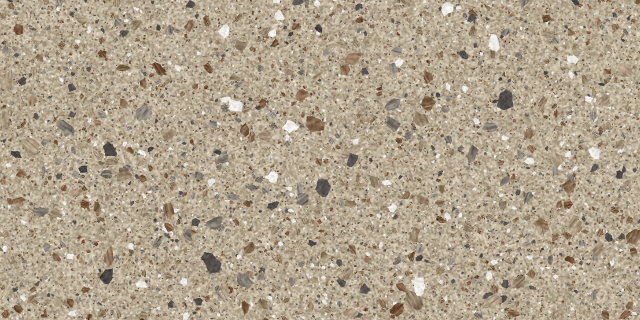
Write a WebGL 1 fragment shader that draws this texture.

```glsl
precision highp float;
uniform vec2 u_resolution;

const vec3 CEMENT = vec3(0.74, 0.687, 0.598);
const vec3 WHITE = vec3(0.93, 0.92, 0.905);
const vec3 CHARCOAL = vec3(0.33, 0.31, 0.30);
const vec3 GREY = vec3(0.53, 0.50, 0.46);
const vec3 BROWN = vec3(0.53, 0.43, 0.33);
const vec3 RUST = vec3(0.48, 0.35, 0.26);
const vec3 TAUPE = vec3(0.62, 0.55, 0.46);

float hash(vec2 p) {
  vec3 q = fract(p.xyx * 0.1031);
  q += dot(q, q.yzx + 33.33);
  return fract((q.x + q.y) * q.z);
}

float noise(vec2 p) {
  vec2 i = floor(p), f = fract(p);
  f = f * f * (3.0 - 2.0 * f);
  float low = mix(hash(i), hash(i + vec2(1.0, 0.0)), f.x);
  float high = mix(hash(i + vec2(0.0, 1.0)), hash(i + vec2(1.0)), f.x);
  return mix(low, high, f.y);
}

vec2 rotate(vec2 p, float angle) {
  float c = cos(angle), s = sin(angle);
  return vec2(c * p.x + s * p.y, c * p.y - s * p.x);
}

// Convex six-sided chip with uneven corners
float chipDistance(vec2 p, float radius, vec2 id) {
  float d = -radius;
  for (int i = 0; i < 6; i++) {
    float k = float(i);
    float angle = (k + 0.75 * hash(id + 5.7 * k + 31.1)) * 1.0472;
    float reach = radius * mix(0.62, 1.12, hash(id + 7.3 * k + 67.9));
    d = max(d, dot(p, vec2(cos(angle), sin(angle))) - reach);
  }
  return d;
}

vec3 stoneColor(float pick) {
  vec3 c = WHITE;
  c = mix(c, CHARCOAL, step(0.11, pick));
  c = mix(c, GREY, step(0.23, pick));
  c = mix(c, BROWN, step(0.45, pick));
  c = mix(c, RUST, step(0.63, pick));
  return mix(c, TAUPE, step(0.74, pick));
}

// Streaked and mottled stone face
vec3 stoneFace(vec2 local, vec2 id, float pick) {
  float streak = noise(local * vec2(3.0, 17.0) + id * 3.1) - 0.5;
  float mottle = noise(local * 9.0 + id * 5.3) - 0.5;
  float veining = step(0.23, pick) * 0.2 + 0.05;
  float tone = 0.12 * (hash(id + 91.7) - 0.5) * step(0.11, pick);
  return stoneColor(pick) + tone + streak * veining + mottle * 0.11;
}

// One size class of chips, the nearest chip in each spot wins
vec3 scatterChips(vec3 ground, vec2 p, float cell, float density, float seed) {
  vec2 grid = p / cell, home = floor(grid);
  vec2 nearId = vec2(0.0), nearLocal = vec2(0.0);
  float nearest = 1.0;
  for (int y = -1; y <= 1; y++) {
    for (int x = -1; x <= 1; x++) {
      vec2 site = home + vec2(float(x), float(y));
      vec2 id = site + seed;
      if (hash(id) > density) continue;
      vec2 jitter = vec2(hash(id + 11.3), hash(id + 23.9)) - 0.5;
      vec2 local = rotate(grid - site - 0.5 - 0.7 * jitter, 6.2832 * hash(id + 41.7));
      float size = hash(id + 53.1);
      float radius = mix(0.13, 0.31, size * size);
      float stretch = mix(1.0, 1.65, hash(id + 79.3));
      float d = chipDistance(local / vec2(stretch, 1.0), radius, id);
      if (d < nearest) {
        nearest = d;
        nearId = id;
        nearLocal = local;
      }
    }
  }
  float rough = 0.05 * (noise(grid * 9.0 + seed) - 0.5);
  float soft = 0.6 / (u_resolution.y * cell);
  float cover = 1.0 - smoothstep(-soft, soft, nearest + rough);
  return mix(ground, stoneFace(nearLocal, nearId, hash(nearId + 103.3)), cover);
}

// Sandy binder with coarse and fine grain
vec3 cement(vec2 p) {
  float coarse = noise(rotate(p, 0.6) * 85.0 + 40.0) - 0.5;
  float fine = noise(rotate(p, 0.3) * 180.0 + 90.0) - 0.5;
  float cloud = noise(p * 7.0 + 15.0) - 0.5;
  float grain = 0.10 * coarse + 0.24 * fine + 0.02 * cloud;
  return CEMENT + grain * vec3(0.95, 1.0, 1.06);
}

void main() {
  vec2 p = gl_FragCoord.xy / u_resolution.y;
  vec3 color = cement(p);
  color = scatterChips(color, p, 0.0115, 0.46, 307.2);
  color = scatterChips(color, p, 0.021, 0.48, 211.6);
  color = scatterChips(color, p, 0.042, 0.46, 127.4);
  color = scatterChips(color, p, 0.080, 0.48, 59.8);
  float dust = noise(rotate(p, 1.1) * 200.0 + 70.0) - 0.5;
  gl_FragColor = vec4(clamp(color + 0.05 * dust, 0.0, 1.0), 1.0);
}
```
